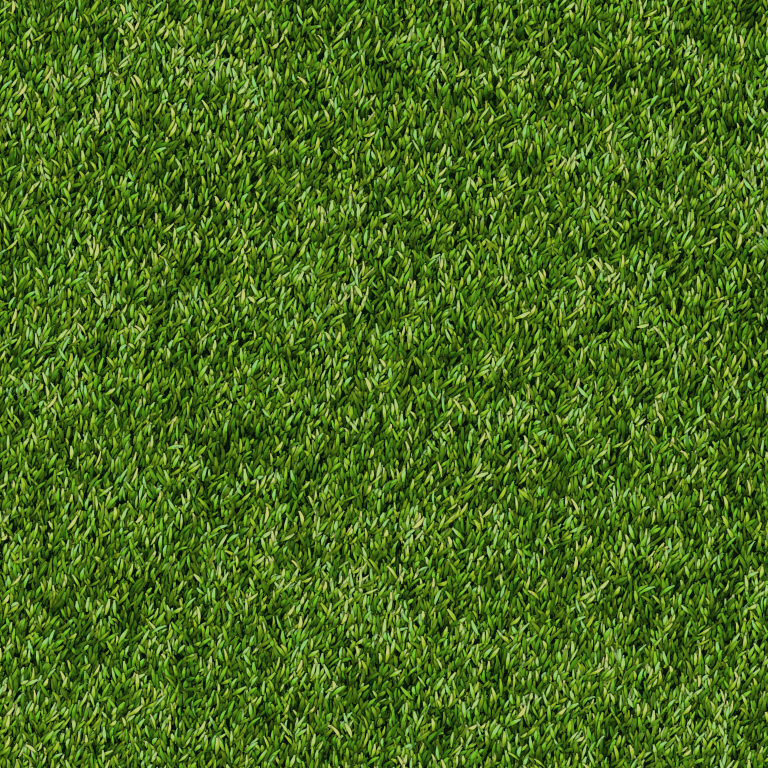
Reproduce this texture procedurally as a three.js fragment shader.

```glsl
// Dense short lawn seen from above: layered, leaning grass blades over dark soil.
#define LAYERS 7
#define CELLS 82.0         // blade cells across the canvas
#define BLADE_LENGTH 0.0115 // longest half length
#define BLADE_WIDTH 0.0024  // widest half width
#define EDGE 0.0010        // softness of blade edges
#define LEAN 0.20          // mean tilt to the right, radians
#define SPREAD 1.05        // random tilt either way
#define SHADOW 0.30        // darkening beside each blade
#define PATCHES 6.0        // light and dark patches across
#define TUFTS 27.0         // tufts and dark gaps across
#define TONE_SHIFT -0.235  // overall brightness

varying vec2 vUv;

const vec3 DEEP = vec3(0.04, 0.11, 0.035);
const vec3 SHADE = vec3(0.14, 0.27, 0.045);
const vec3 MID = vec3(0.26, 0.43, 0.07);
const vec3 LEAF = vec3(0.39, 0.59, 0.09);
const vec3 BRIGHT = vec3(0.55, 0.76, 0.15);
const vec3 PALE = vec3(0.68, 0.81, 0.46);

vec4 hash4(vec2 p) {
  vec4 q = fract(p.xyxy * vec4(0.1031, 0.1030, 0.0973, 0.1099));
  q += dot(q, q.wzxy + 33.33);
  return fract((q.xxyz + q.yzzw) * q.zywx);
}

float cornerSlope(vec2 corner, vec2 offset) {
  return dot(hash4(corner + 71.0).xy * 2.0 - 1.0, offset);
}

float gradientNoise(vec2 p) {
  vec2 i = floor(p);
  vec2 f = p - i;
  vec2 u = f * f * f * (f * (f * 6.0 - 15.0) + 10.0);
  vec2 e = vec2(1.0, 0.0);
  float low = mix(cornerSlope(i, f), cornerSlope(i + e.xy, f - e.xy), u.x);
  float high = mix(cornerSlope(i + e.yx, f - e.yx), cornerSlope(i + e.xx, f - e.xx), u.x);
  return mix(low, high, u.y);
}

// Tone from 0 to 1 becomes soil, shaded leaf, lit leaf, then pale glint.
vec3 grassColor(float tone) {
  vec3 c = mix(DEEP, SHADE, smoothstep(0.03, 0.24, tone));
  c = mix(c, MID, smoothstep(0.24, 0.46, tone));
  c = mix(c, LEAF, smoothstep(0.46, 0.70, tone));
  c = mix(c, BRIGHT, smoothstep(0.70, 0.88, tone));
  return mix(c, PALE, smoothstep(0.90, 1.05, tone));
}

// Paints one blade and its shadow; q is relative to the blade's middle.
vec3 paintBlade(vec3 under, vec2 q, vec4 shape, vec4 tint, float height, float clump, float patchTone) {
  float angle = LEAN + clump + (shape.z + shape.w - 1.0) * SPREAD;
  float s = sin(angle);
  float c = cos(angle);
  q = vec2(c * q.x - s * q.y, s * q.x + c * q.y);

  float halfLength = BLADE_LENGTH * mix(0.4, 1.0, tint.x);
  float along = q.y / halfLength;
  q.x += (tint.y - 0.5) * 0.003 * along * along;
  float taper = 1.0 - 0.45 * smoothstep(0.0, 1.0, abs(along));
  float halfWidth = BLADE_WIDTH * mix(0.65, 1.1, tint.z) * taper;
  float dist = max(abs(q.x) - halfWidth, abs(q.y) - halfLength);

  float shadow = 1.0 - smoothstep(0.0, 0.0028, dist);
  float cover = 1.0 - smoothstep(-EDGE, EDGE, dist);
  float across = clamp(q.x / halfWidth, -1.0, 1.0);
  float tone = TONE_SHIFT + 0.5 * height + 0.62 * tint.w + patchTone;
  tone += 0.30 * smoothstep(-1.0, 0.5, along) - 0.05 * across;

  vec3 leaf = grassColor(tone);
  leaf.r *= mix(0.82, 1.16, tint.y);
  return mix(under * (1.0 - SHADOW * shadow), leaf, cover);
}

void main() {
  // Broad light, then tufts with dark gaps between them
  float patchTone = 0.19 * gradientNoise(vUv * PATCHES) + 0.42 * gradientNoise(vUv * TUFTS + 9.0);
  patchTone += 0.16 * gradientNoise(vUv * PATCHES * 2.3 + 40.0);
  vec3 color = DEEP * (0.9 + 0.5 * gradientNoise(vUv * CELLS));

  // Low, dim layers first; bright tips last
  for (int layer = 0; layer < LAYERS; layer++) {
    float level = float(layer);
    float height = level / float(LAYERS - 1);
    vec2 grid = vUv * CELLS + level * vec2(0.37, 0.61);
    vec2 home = floor(grid);
    for (int j = 1; j >= -1; j--) {
      for (int i = -1; i <= 1; i++) {
        vec2 cell = home + vec2(float(i), float(j));
        vec2 seed = cell + level * vec2(113.0, 57.0) + 11.0;
        vec4 shape = hash4(seed);
        vec4 tint = hash4(seed + 501.0);
        vec2 root = cell + shape.xy;
        float clump = 0.7 * gradientNoise(root / CELLS * TUFTS + 31.0);
        color = paintBlade(color, (grid - root) / CELLS, shape, tint, height, clump, patchTone);
      }
    }
  }
  gl_FragColor = vec4(color, 1.0);
}
```
